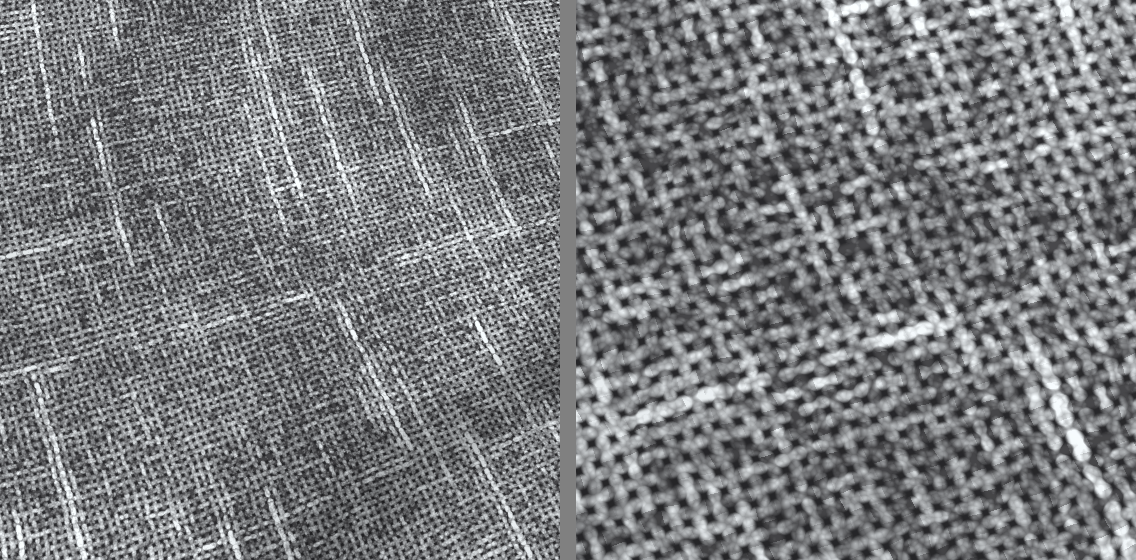
Left: the whole. Right: its middle third, enlarged.
A three.js fragment shader for this texture:

```glsl
// Draped grey linen: a plain weave of about 76 warp by 82 weft threads with pale slubs.
// The plane is bent into thread coordinates, then each crossing shows the higher thread;
// layered sines vary the yarn along its length and cellular noise adds fibre flecks.

#define WARP_TOP 87.0      // warp threads across the top edge
#define WARP_BOTTOM 65.0   // warp threads across the bottom edge
#define WEFT_COUNT 92.0    // weft threads down the left edge, before foreshortening
#define CRIMP 0.13         // rise and fall of a thread at crossings
#define SLUB_GAIN 0.54     // brightness of thick pale yarn
#define HEATHER 0.42       // tone variation between crossings
#define FLECK 0.66         // strength of fibre flecks
#define FOLD 0.26          // darkness of the soft fold
#define HOLE 1.95          // size of the gaps between threads
#define GAP_COLOR vec3(0.150, 0.150, 0.160)
#define DARK_YARN vec3(0.270, 0.270, 0.280)
#define PALE_YARN vec3(0.940, 0.960, 0.970)

varying vec2 vUv;

const float PI = 3.14159;

float hash(vec2 p) {
  vec3 q = fract(p.xyx * 0.1031);
  q += dot(q, q.yzx + 33.33);
  return fract((q.x + q.y) * q.z);
}

// Distance to the nearest scattered point
float cellular(vec2 p) {
  vec2 cell = floor(p);
  float nearest = 2.0;
  for (int y = -1; y <= 1; y++) {
    for (int x = -1; x <= 1; x++) {
      vec2 c = cell + vec2(float(x), float(y));
      vec2 point = c + vec2(hash(c + 17.0), hash(c + 71.0));
      nearest = min(nearest, length(point - p));
    }
  }
  return nearest;
}

// Slow variation along one thread, about -1 to 1
float streak(float id, float along, float seed) {
  float phase = 60.0 * hash(vec2(id, seed));
  return (sin(along * 0.125 + phase) + sin(along * 0.073 + phase * 1.7)
        + 0.7 * sin(along * 0.41 + phase * 2.3)) / 2.7;
}

// Occasional thick length of yarn, spilling onto the threads beside it
float slub(float id, float along, float seed, float rarity) {
  float most = 0.0;
  for (int i = -1; i <= 1; i++) {
    float source = id + float(i);
    float chosen = smoothstep(rarity, rarity + 0.12, hash(vec2(source, seed + 5.0)));
    float extent = smoothstep(-0.2, 0.5, streak(source, along, seed));
    float spill = i == 0 ? 1.0 : 0.6 * hash(vec2(id, seed + 11.0));
    most = max(most, chosen * extent * spill);
  }
  return most;
}

// Canvas position to warp and weft thread numbers
vec2 drape(vec2 p) {
  float down = 1.0 - p.y;
  float lean = 0.40 * down - 0.031 * sin(4.2 * down);
  float warp = (p.x - 0.5 - lean) * mix(WARP_TOP, WARP_BOTTOM, down);
  float row = down + p.x * (0.19 + 0.07 * down) + 0.21 * p.x * p.x * down;
  float weft = WEFT_COUNT * (row - 0.15 * row * row);
  // Small wander of the yarn
  vec2 wander = vec2(sin(weft * 0.83 + 2.0 * sin(warp * 0.37)),
                     sin(warp * 0.71 + 2.0 * sin(weft * 0.43)));
  vec2 lumps = sin(vec2(weft, warp) * 2.3 + 3.0 * sin(vec2(warp, weft) * 0.57));
  return vec2(warp, weft) + 0.08 * wander + 0.045 * lumps;
}

void main() {
  // Offset keeps thread numbers positive
  vec2 thread = drape(vUv) + 200.0;
  vec2 id = floor(thread);
  vec2 across = abs(fract(thread) - 0.5) * 2.0;
  vec2 crown = sin(PI * fract(thread));
  float side = mod(id.x + id.y, 2.0) * 2.0 - 1.0;

  // Rounded, crimped thread heights
  vec2 thick = vec2(slub(id.x, thread.y, 3.0, 0.77),
                    0.75 * slub(id.y, thread.x * 1.3, 29.0, 0.83));
  vec2 body = across * (1.0 - 0.22 * thick);
  vec2 height = 1.0 - HOLE * body * body;
  height += CRIMP * side * vec2(1.0, -1.0) * crown.yx + 0.25 * thick * crown;
  float warpOnTop = smoothstep(-0.3, 0.3, height.x - height.y);
  float surface = max(height.x, height.y);

  // Tone of each yarn and of the fibres on it
  vec2 vary = vec2(streak(id.x, thread.y, 47.0), streak(id.y, thread.x, 83.0));
  vec2 mottled = vec2(hash(id + 7.0), hash(id + 131.0)) - 0.5;
  vec2 yarn = 0.4 + 0.21 * vary + HEATHER * mottled + SLUB_GAIN * thick;
  float tone = mix(yarn.y, yarn.x, warpOnTop);
  tone += FLECK * (0.45 - cellular(thread * 1.15));
  tone += 0.6 * FLECK * (0.45 - cellular(thread * 2.9 + 40.0));
  tone += 0.08 * sin(thread.x * 0.13 + 1.6 * sin(thread.y * 0.09));

  // Dark gaps between the threads
  vec3 color = mix(DARK_YARN, PALE_YARN, clamp(tone, 0.0, 1.0));
  color = mix(GAP_COLOR, color, smoothstep(-0.3, 1.05, surface));

  // Soft fold toward the lower right and broad light
  float foldDistance = dot(vec2(vUv.x - 1.0, 0.35 - vUv.y), vec2(0.576, 0.818));
  float foldReach = smoothstep(0.3, 0.75, vUv.x);
  color *= 1.0 - FOLD * foldReach * exp(-pow(foldDistance / 0.075, 2.0));
  color *= 1.0 + 0.05 * sin(vUv.x * 5.0 + vUv.y * 7.0 + 0.8);
  gl_FragColor = vec4(color, 1.0);
}
```
